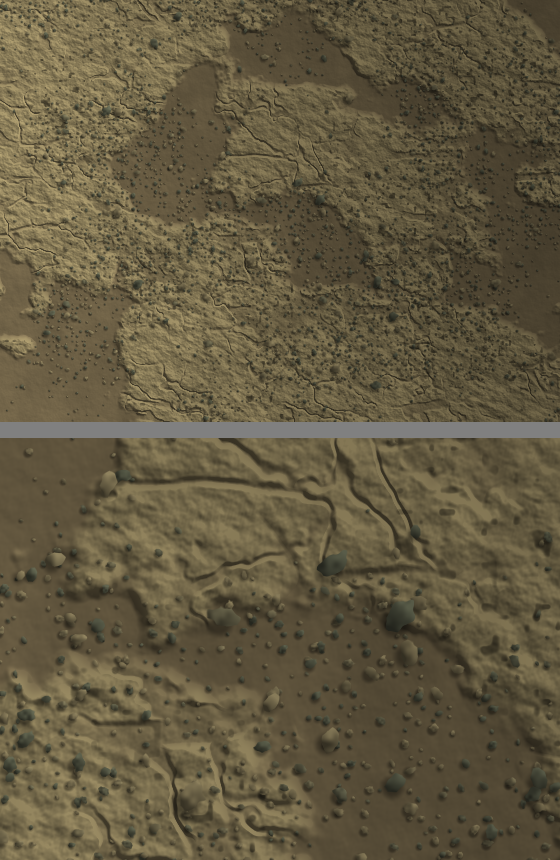
Top, the full canvas; bottom, a detail of the centre.
Give the GLSL for this texture, as a WebGL 1 fragment shader.

```glsl
precision highp float;
uniform vec2 u_resolution;

#define ROCK vec3(0.455, 0.411, 0.292)
#define SAND vec3(0.362, 0.318, 0.230)
#define BLUE_STONE vec3(0.300, 0.310, 0.245)
#define TAN_STONE vec3(0.440, 0.400, 0.290)
#define LIGHT vec2(0.60, 0.80)
#define BED_TILT -0.48
#define RELIEF 0.46
#define PIT_DEPTH 0.42
#define SHADOW 0.36
#define LIGHT_LEFT 1.24
#define LIGHT_RIGHT 0.79

float hash(vec2 p) {
  return fract(sin(dot(p, vec2(127.1, 311.7))) * 43758.5453);
}

vec2 hash2(vec2 p) {
  return vec2(hash(p), hash(p + 57.3));
}

mat2 turn(float a) {
  float c = cos(a), s = sin(a);
  return mat2(c, -s, s, c);
}

float noise(vec2 p) {
  vec2 i = floor(p), f = fract(p);
  f = f * f * (3.0 - 2.0 * f);
  return mix(mix(hash(i), hash(i + vec2(1, 0)), f.x),
             mix(hash(i + vec2(0, 1)), hash(i + vec2(1, 1)), f.x), f.y);
}

float fbm(vec2 p) {
  float sum = 0.0, amp = 0.53;
  for (int i = 0; i < 4; i++) {
    sum += amp * noise(p);
    p = turn(0.7) * p * 2.03 + 11.7;
    amp *= 0.5;
  }
  return sum;
}

// Tilted ellipse, positive inside
float outcrop(vec2 p, vec2 centre, vec2 radii, float tilt) {
  vec2 q = turn(tilt) * (p - centre) / radii;
  return (1.0 - length(q)) * min(radii.x, radii.y);
}

// Broad bedrock outcrops with ragged outlines
float bedrock(vec2 p) {
  vec2 w = p + 0.09 * (vec2(fbm(p * 7.0), fbm(p * 7.0 + 31.0)) - 0.5);
  float d = outcrop(w, vec2(0.13, 0.86), vec2(0.50, 0.25), 0.60);
  d = max(d, outcrop(w, vec2(0.47, 0.38), vec2(0.20, 0.12), -0.15));
  d = max(d, outcrop(w, vec2(0.84, 0.61), vec2(0.36, 0.13), BED_TILT));
  d = max(d, outcrop(w, vec2(0.86, 0.11), vec2(0.54, 0.21), -0.10));
  d = max(d, outcrop(w, vec2(1.12, 0.88), vec2(0.42, 0.15), BED_TILT));
  d = max(d, 0.30 * (fbm(p * 5.0 + 8.0) - 0.57));
  return d + 0.09 * (fbm(p * 17.0 + 5.0) - 0.5);
}

// Cellular joints splitting the bedrock: 0 in a crack, 1 on a plate
float joints(vec2 p) {
  vec2 q = turn(BED_TILT) * p * vec2(8.0, 15.0) + 1.6 * fbm(p * 13.0);
  vec2 cell = floor(q);
  float near = 9.0, next = 9.0;
  for (int y = -1; y <= 1; y++)
    for (int x = -1; x <= 1; x++) {
      vec2 id = cell + vec2(x, y);
      float d = length(id + hash2(id) - q);
      next = min(next, max(d, near));
      near = min(near, d);
    }
  float gap = 0.20 * smoothstep(0.4, 0.8, noise(p * 8.0 + 3.0));
  float crack = 1.0 - smoothstep(gap, gap + 0.13, next - near);
  return 1.0 - crack * smoothstep(0.30, 0.65, fbm(p * 11.0 + 40.0));
}

// x: surface height, y: share of bare rock
vec2 surface(vec2 p) {
  float rock = smoothstep(-0.014, 0.012, bedrock(p)) * mix(0.55, 1.0, joints(p));
  float layers = fbm(turn(BED_TILT) * p * vec2(24.0, 56.0));
  float grain = fbm(p * 65.0);
  float h = rock * (0.0034 + 0.0095 * layers + 0.006 * grain) + 0.0020 * grain;
  return vec2(h, rock);
}

// Scattered angular stones with cast shadows
vec3 addStones(vec3 colour, vec2 p, float size, float amount) {
  vec2 g = p / size, cell = floor(g);
  float blur = 0.9 / (size * u_resolution.y);
  for (int y = -1; y <= 1; y++)
    for (int x = -1; x <= 1; x++) {
      vec2 id = cell + vec2(x, y);
      vec2 rnd = hash2(id + size * 900.0);
      vec2 centre = id + 0.2 + 0.6 * hash2(id + 17.0);
      float crowd = smoothstep(0.36, 0.72, fbm(centre * size * 6.0 + 4.0));
      float present = step(hash(id + 71.0), amount * crowd);
      float r = mix(0.12, 0.34, rnd.x * rnd.x);
      vec2 q = g - centre;
      vec2 shape = abs(turn(6.28 * rnd.y) * q * vec2(0.85, 1.25));
      float facets = max(max(shape.x, shape.y), 0.72 * (shape.x + shape.y));
      float d = facets - r * (0.65 + 0.6 * noise(g * 5.0));
      float shade = length(q + LIGHT * r * 0.6) - r;
      colour *= 1.0 - SHADOW * present * smoothstep(0.08 + blur, -0.12, shade);
      float lit = 0.85 + 0.34 * dot(q / r, LIGHT) + 0.4 * (noise(g * 6.0 + 9.0) - 0.5);
      vec3 stone = mix(BLUE_STONE, TAN_STONE, smoothstep(0.25, 0.65, rnd.y));
      colour = mix(colour, stone * clamp(lit, 0.5, 1.25), present * smoothstep(blur, -blur, d));
    }
  return colour;
}

void main() {
  vec2 p = gl_FragCoord.xy / u_resolution.y;
  vec2 here = surface(p);
  float slope = (here.x - surface(p + LIGHT * 0.003).x) / 0.003;

  // Ground colour, relief and pits
  vec3 colour = mix(SAND, ROCK, here.y);
  colour *= 0.90 + 0.20 * fbm(p * 16.0 + 2.0);
  colour *= clamp(1.0 + RELIEF * slope, 0.55, 1.22);
  float pits = smoothstep(0.74, 0.92, noise(p * 120.0)) * smoothstep(0.35, 0.7, noise(p * 6.0 + 9.0));
  colour *= 1.0 - PIT_DEPTH * pits * here.y;

  // Gravel, pebbles and a few larger stones
  colour = addStones(colour, p, 0.011, 0.55);
  colour = addStones(colour, p, 0.019, 0.42);
  colour = addStones(colour, p, 0.034, 0.20);

  // Light falling off toward the upper right
  float fall = smoothstep(-0.15, 1.25, p.x + 0.12 * (p.y - 0.5));
  colour *= mix(LIGHT_LEFT, LIGHT_RIGHT, fall);
  gl_FragColor = vec4(colour, 1.0);
}
```
